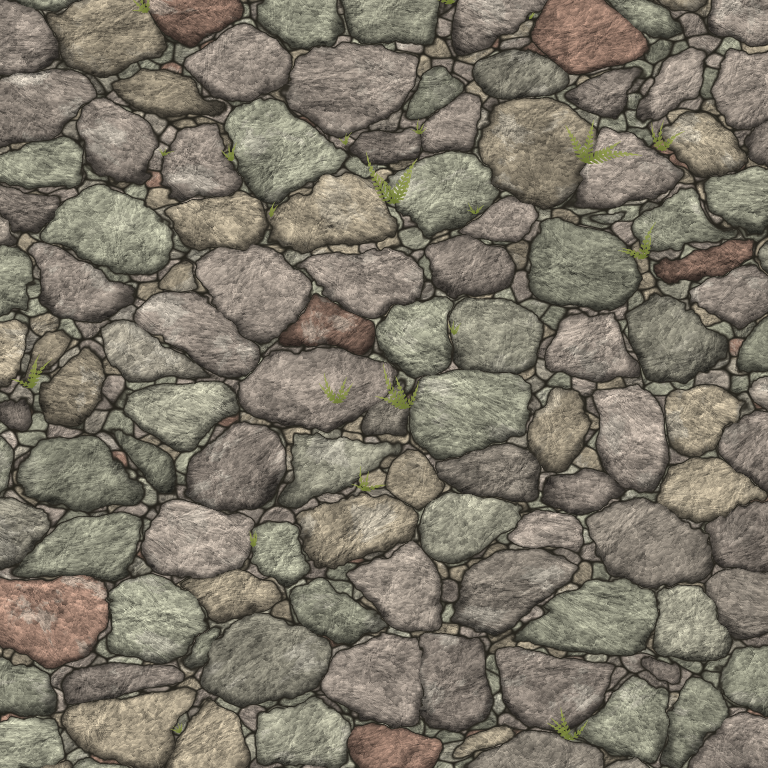
This texture is drawn by a WebGL 2 fragment shader. Its source:

```glsl
#version 300 es
precision highp float;

uniform vec2 u_resolution;
out vec4 fragColor;

const vec2 WALL_SCALE = vec2(8.3, 11.8);
const vec2 RUBBLE_SCALE = vec2(31.0, 41.0);
const float BLOCK_VARIETY = 0.42;
const vec3 CREVICE = vec3(0.15, 0.14, 0.115);

struct Stone { vec2 id; vec2 offset; float edge; };

vec2 hash2(vec2 p) {
    vec3 q = fract(p.xyx * vec3(0.1031, 0.1030, 0.0973));
    q += dot(q, q.yzx + 33.33);
    return fract((q.xx + q.yz) * q.zy);
}

mat2 rotation(float a) {
    return mat2(cos(a), sin(a), -sin(a), cos(a));
}

// Layered sines, each octave bent by the one before
float grain(vec2 p, int octaves) {
    float sum = 0.0, amp = 0.5;
    for (int i = 0; i < octaves; i++) {
        p = rotation(1.1) * p * 1.9 + 0.7 * sin(p.yx) + 2.7;
        sum += amp * sin(p.x) * sin(p.y);
        amp *= 0.68;
    }
    return sum;
}

// Cellular noise: a flat random tone per chip, tilted across it
float chips(vec2 p) {
    vec2 cell = floor(p), nearest = vec2(0.0), id = cell;
    float best = 9.0;
    for (int y = -1; y <= 1; y++)
    for (int x = -1; x <= 1; x++) {
        vec2 c = cell + vec2(x, y);
        vec2 r = p - c - hash2(c);
        float d = dot(r, r);
        if (d < best) { best = d; nearest = r; id = c; }
    }
    vec2 h = hash2(id + 31.0) - 0.5;
    return h.x + dot(nearest, vec2(h.y, 0.4));
}

// Staggered rows of jittered stone centres
vec2 stoneSeed(vec2 cell) {
    return cell + vec2(0.5 * mod(cell.y, 2.0), 0.0) + 0.5 + 0.85 * (hash2(cell) - 0.5);
}

float stoneWeight(vec2 cell) {
    return hash2(cell + 71.0).x;
}

// Weighted cells with softly rounded borders
Stone findStone(vec2 p, float variety, float sharpness) {
    vec2 base = floor(p);
    Stone s = Stone(base, vec2(0.0), 0.0);
    float best = 99.0;
    for (int y = -2; y <= 2; y++)
    for (int x = -2; x <= 2; x++) {
        vec2 c = base + vec2(x, y);
        vec2 r = p - stoneSeed(c);
        float d = dot(r, r) - variety * stoneWeight(c);
        if (d < best) { best = d; s.id = c; s.offset = r; }
    }
    float sum = 0.0001;
    for (int y = -2; y <= 2; y++)
    for (int x = -2; x <= 2; x++) {
        vec2 c = base + vec2(x, y);
        if (c == s.id) continue;
        vec2 r = p - stoneSeed(c);
        float power = dot(r, r) - variety * stoneWeight(c);
        sum += exp(-sharpness * 0.5 * (power - best) / max(length(r - s.offset), 0.1));
    }
    s.edge = -log(sum) / sharpness;
    return s;
}

vec3 stoneTint(vec2 id) {
    vec2 h = hash2(id + 13.0), k = hash2(id + 57.0);
    vec3 tint = mix(vec3(0.55, 0.51, 0.47), vec3(0.54, 0.54, 0.47), smoothstep(0.3, 0.7, h.x));
    tint = mix(tint, vec3(0.57, 0.53, 0.455), step(0.8, h.y));
    tint = mix(tint, vec3(0.53, 0.43, 0.375), step(0.955, k.x));
    return tint * mix(0.88, 1.13, k.y);
}

// Rock face: fractured chips, fine relief, speckle and pale lichen
vec3 stoneColor(vec2 uv, Stone s) {
    vec2 h = hash2(s.id + 5.0);
    vec2 q = rotation(h.x - 0.5) * uv * vec2(25.0, 35.0) + h * 40.0;
    float rough = grain(q, 6);
    float relief = rough - grain(q + vec2(-0.03, 0.06), 6);
    vec2 bent = q + 0.3 * rough;
    float facets = 0.17 * chips(bent * 0.8) + 0.17 * chips(bent * 2.1);
    float speckle = 0.18 * chips(bent * 4.5) + 0.2 * chips(q * 8.5);
    float light = 1.0 + 0.13 * s.offset.y + 0.13 * rough + facets + speckle + 0.5 * relief;
    vec3 color = stoneTint(s.id) * light;
    float lichen = smoothstep(0.15, 0.55, grain(q * 0.8 + 9.0, 6)) * smoothstep(0.2, 0.8, h.y);
    return mix(color, vec3(0.69, 0.67, 0.62) * light, 0.5 * lichen);
}

// One curved frond growing up from the origin; x is cover, y is height
vec2 frond(vec2 p, float len, float bend) {
    float t = p.y / len;
    p.x -= bend * len * t * t;
    float halfWidth = 0.17 * len * (1.0 - t) * smoothstep(-0.1, 0.3, t);
    float inside = smoothstep(0.001, -0.001, abs(p.x) - halfWidth) * step(0.0, t) * step(t, 1.0);
    float leaf = abs(fract((p.y - 0.6 * abs(p.x)) / 0.006) - 0.5);
    float stem = smoothstep(0.0015, 0.0004, abs(p.x));
    return vec2(inside * max(stem, smoothstep(0.4, 0.2, leaf)), t);
}

// Sparse tufts rooted on the border between neighbouring stones
vec3 addFerns(vec3 color, vec2 uv) {
    vec2 base = floor(uv * WALL_SCALE);
    for (int y = -1; y <= 1; y++)
    for (int x = -2; x <= 1; x++) {
        vec2 c = base + vec2(x, y), next = c + vec2(1.0, 0.0);
        vec2 h = hash2(c + 91.0);
        if (h.x > 0.05 + 0.2 * smoothstep(3.0, 7.0, c.y)) continue;
        vec2 span = stoneSeed(next) - stoneSeed(c);
        float lean = BLOCK_VARIETY * (stoneWeight(c) - stoneWeight(next)) / dot(span, span);
        vec2 root = (stoneSeed(c) + span * clamp(0.5 + 0.5 * lean, 0.1, 0.9)) / WALL_SCALE;
        for (int i = 0; i < 4; i++) {
            vec2 k = hash2(c * 4.0 + float(i) * 17.0);
            vec2 p = rotation(2.2 * (k.x - 0.5)) * (uv - root);
            vec2 f = frond(p, mix(0.014, 0.07, h.y * h.y) * (0.6 + 0.5 * k.y), k.y - 0.5);
            vec3 green = mix(vec3(0.42, 0.47, 0.20), vec3(0.64, 0.68, 0.34), f.y);
            color = mix(color, green, 0.85 * f.x);
        }
    }
    return color;
}

void main() {
    vec2 uv = gl_FragCoord.xy / u_resolution;
    vec2 warp = vec2(grain(uv * 13.0, 4), grain(uv * 13.0 + 7.0, 4));
    Stone block = findStone(uv * WALL_SCALE + 0.12 * warp, BLOCK_VARIETY, 15.0);
    Stone pebble = findStone(uv * RUBBLE_SCALE + 0.25 * warp, 0.25, 18.0);

    // Joints vary from tight to wide, with chipped outlines
    float joint = mix(0.0, 0.075, smoothstep(-0.3, 0.5, grain(uv * 7.0 + 3.0, 3)));
    float rim = block.edge - joint - 0.025 * grain(uv * 45.0, 4);

    // Rubble sits deep in the joints
    float pebbleShade = smoothstep(-0.02, 0.11, pebble.edge) * smoothstep(0.0, -0.035, rim);
    vec3 color = mix(CREVICE, 0.93 * stoneColor(uv, pebble), pebbleShade);

    // Large blocks, darkened in a narrow band at rims and undersides
    float under = smoothstep(0.1, -0.4, block.offset.y);
    float shade = mix(0.66 - 0.2 * under, 1.0, smoothstep(0.0, 0.06 + 0.08 * under, rim));
    color = mix(color, stoneColor(uv, block) * shade, smoothstep(-0.008, 0.012, rim));

    fragColor = vec4(clamp(addFerns(color, uv), 0.0, 1.0), 1.0);
}
```
